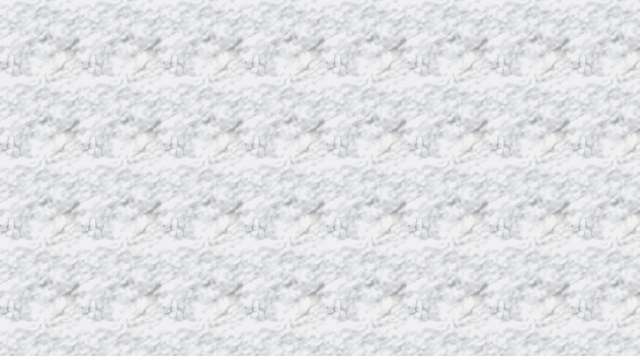
Write a WebGL 2 fragment shader that draws this texture.

```glsl
#version 300 es
precision highp float;

uniform vec2 u_resolution;
out vec4 fragColor;

// Tile size and corner, as fractions of the canvas width
const float TILE_SIZE = 0.1276;
const vec2 TILE_CORNER = vec2(0.123, 0.2656);

const vec3 VEIN_GREY = vec3(0.66, 0.67, 0.675);
const vec3 MID_GREY = vec3(0.80, 0.80, 0.82);
const vec3 PALE_GREY = vec3(0.862, 0.868, 0.872);
const vec3 WHITE = vec3(0.94, 0.942, 0.95);
const vec3 WARM_TINT = vec3(0.005, 0.002, -0.010);

// Integer basis: long features rise to the right, short ones cross them
const mat2 GRAIN = mat2(1.0, -2.0, 1.0, 3.0);

float hash(vec2 p, float seed) {
    return fract(sin(dot(p, vec2(127.1, 311.7)) + seed * 74.7) * 43758.5453);
}

// Hash of a lattice corner, equal for corners one whole tile apart
float cornerValue(vec2 corner, mat2 basis, float seed) {
    mat2 adjugate = mat2(basis[1][1], -basis[0][1], -basis[1][0], basis[0][0]);
    vec2 id = floor(mod(adjugate * corner + 0.5, determinant(basis)));
    return hash(id, seed);
}

// Value noise on a skewed lattice, repeating once per tile
float tileNoise(vec2 p, mat2 basis, float seed) {
    vec2 q = basis * p;
    vec2 cell = floor(q);
    vec2 f = fract(q);
    f = f * f * (3.0 - 2.0 * f);
    float a = cornerValue(cell, basis, seed);
    float b = cornerValue(cell + vec2(1.0, 0.0), basis, seed);
    float c = cornerValue(cell + vec2(0.0, 1.0), basis, seed);
    float d = cornerValue(cell + vec2(1.0, 1.0), basis, seed);
    return mix(mix(a, b, f.x), mix(c, d, f.x), f.y);
}

float fbm(vec2 p, mat2 basis, float seed) {
    float sum = 0.0;
    float weight = 0.5;
    float scale = 1.0;
    for (int i = 0; i < 4; i++) {
        sum += weight * tileNoise(p, basis * scale, seed + float(i));
        weight *= 0.6;
        scale *= 2.0;
    }
    return sum / 1.088;
}

// Thin line where the value crosses one half
float ridge(float n, float width) {
    return 1.0 - smoothstep(0.0, width, abs(n - 0.5));
}

// Soft slanted ellipse, wrapped around the tile
float patchMask(vec2 p, vec2 center, vec2 radius, float angle) {
    vec2 d = fract(p - center + 0.5) - 0.5;
    float c = cos(angle);
    float s = sin(angle);
    vec2 r = vec2(c * d.x + s * d.y, c * d.y - s * d.x) / radius;
    return 1.0 - smoothstep(0.3, 1.2, length(r));
}

vec3 stoneColor(float tone) {
    vec3 color = mix(VEIN_GREY, MID_GREY, clamp(tone / 0.4, 0.0, 1.0));
    color = mix(color, PALE_GREY, clamp((tone - 0.4) / 0.25, 0.0, 1.0));
    return mix(color, WHITE, clamp((tone - 0.65) / 0.35, 0.0, 1.0));
}

vec3 marble(vec2 p) {
    vec2 bend = vec2(fbm(p, mat2(7.0), 11.0), fbm(p, mat2(7.0), 23.0)) - 0.5;
    vec2 w = p + 0.07 * bend;

    // Broad clouds, diagonal grain and fine speckle
    float tone = 0.77 + 0.55 * (fbm(w, GRAIN, 3.0) - 0.5);
    tone += 0.60 * (tileNoise(w, GRAIN * 5.0, 41.0) - 0.5);
    tone += 0.55 * (tileNoise(w, GRAIN * 8.0, 43.0) - 0.5);
    tone += 0.55 * (tileNoise(w, mat2(27.0), 47.0) - 0.5);

    // White slabs, grey lower band and warm area
    float slab = patchMask(w, vec2(0.53, 0.40), vec2(0.28, 0.11), 0.75);
    float sideSlab = patchMask(w, vec2(0.10, 0.30), vec2(0.14, 0.09), 0.60);
    float upperSlab = patchMask(w, vec2(0.25, 0.90), vec2(0.20, 0.07), 0.50);
    float greyBand = patchMask(w, vec2(0.62, 0.08), vec2(0.42, 0.12), 0.45);
    float warm = patchMask(w, vec2(0.80, 0.48), vec2(0.30, 0.18), 0.80);
    tone += 0.13 * (slab + sideSlab + upperSlab) + 0.04 * warm - 0.09 * greyBand;

    // Short slanted veins, broken up and kept thin
    float fade = smoothstep(0.40, 0.75, tileNoise(p, mat2(7.0), 61.0));
    tone -= 0.40 * fade * ridge(tileNoise(w, GRAIN * 3.0, 53.0), 0.14);
    tone -= 0.25 * fade * ridge(slab, 0.18);

    // Net of cracks and a row of dark flecks
    float crackArea = patchMask(p, vec2(0.19, 0.50), vec2(0.22, 0.18), -0.5);
    tone -= 0.50 * crackArea * ridge(tileNoise(w, mat2(12.0), 71.0), 0.18);
    float fleckRow = patchMask(p, vec2(0.50, 0.77), vec2(0.48, 0.10), 0.05);
    float fleck = smoothstep(0.55, 0.85, tileNoise(w, mat2(16.0), 83.0));
    tone -= 0.36 * mix(0.35, 1.0, fleckRow) * fleck;

    // Faint change of shade at the upright tile joint
    float across = fract(p.x);
    tone += 0.08 * (0.5 - across) * smoothstep(0.0, 0.03, across);
    return stoneColor(tone) + WARM_TINT * warm;
}

void main() {
    // Four samples per pixel keep the fine grain smooth
    vec3 color = vec3(0.0);
    for (int i = 0; i < 4; i++) {
        vec2 offset = vec2(i % 2, i / 2) * 0.5 - 0.25;
        vec2 uv = (gl_FragCoord.xy + offset) / u_resolution.x;
        color += marble((uv - TILE_CORNER) / TILE_SIZE);
    }
    fragColor = vec4(color * 0.25, 1.0);
}
```
